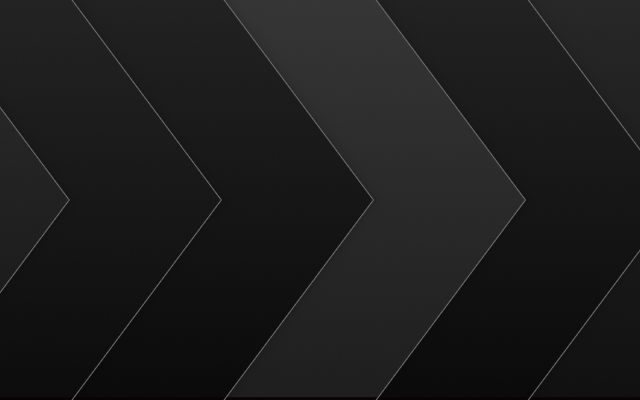
A Shadertoy shader for this background:

```glsl
// Dark chevron bands pointing right, split by thin grey lines.
// A folded coordinate turns the chevrons into evenly spaced stripes; each
// stripe gets a vertical gradient, its own brightness and a soft edge shadow.

const float SLOPE = 0.746;       // sideways run of an arm per unit of height
const float PITCH = 0.3802;      // spacing of the chevrons, in canvas heights
const float FIRST_TIP = 0.173;   // x of the leftmost tip
const float LINE_HALF = 0.0014;
const vec3 LINE_COLOR = vec3(0.41);
const vec3 FOOT_COLOR = vec3(0.03, 0.012, 0.025);

// Extra brightness of each band, from left to right
const float LIFT[6] = float[6](0.045, 0.006, 0.0, 0.078, 0.0, 0.024);

float hash(vec2 p) {
    return fract(sin(dot(p, vec2(127.1, 311.7))) * 43758.5453);
}

// Stripe coordinate: whole numbers lie on the chevron lines
float chevronCoord(vec2 p) {
    return (p.x + SLOPE * abs(p.y - 0.5) - FIRST_TIP) / PITCH;
}

// Antialiased coverage of a line at distance d
float lineMask(float d, float halfWidth, float pixel) {
    return clamp((halfWidth - d) / pixel + 0.5, 0.0, 1.0);
}

float bandShade(float band, float y) {
    int index = clamp(int(band) + 1, 0, 5);
    return mix(0.04, 0.132, y) + LIFT[index];
}

void mainImage(out vec4 fragColor, in vec2 fragCoord) {
    vec2 p = fragCoord / iResolution.y;
    float pixel = 1.0 / iResolution.y;

    // Band number and perpendicular distances to its two edges
    float t = chevronCoord(p);
    float toDistance = PITCH / sqrt(1.0 + SLOPE * SLOPE);
    float fromLeft = fract(t) * toDistance;
    float edge = min(fromLeft, toDistance - fromLeft);

    // Gradient fill with a faint shadow cast to the right of each line
    float shade = bandShade(floor(t), p.y);
    shade *= 1.0 - 0.14 * exp(-fromLeft / 0.012);

    // Very fine grain
    shade += 0.004 * (hash(floor(p * 320.0)) - 0.5);

    // Dark strip along the foot, then the lines on top
    vec3 color = vec3(shade);
    color = mix(color, FOOT_COLOR, lineMask(p.y, 0.007, pixel));
    color = mix(color, LINE_COLOR, lineMask(edge, LINE_HALF, pixel));

    fragColor = vec4(color, 1.0);
}
```
